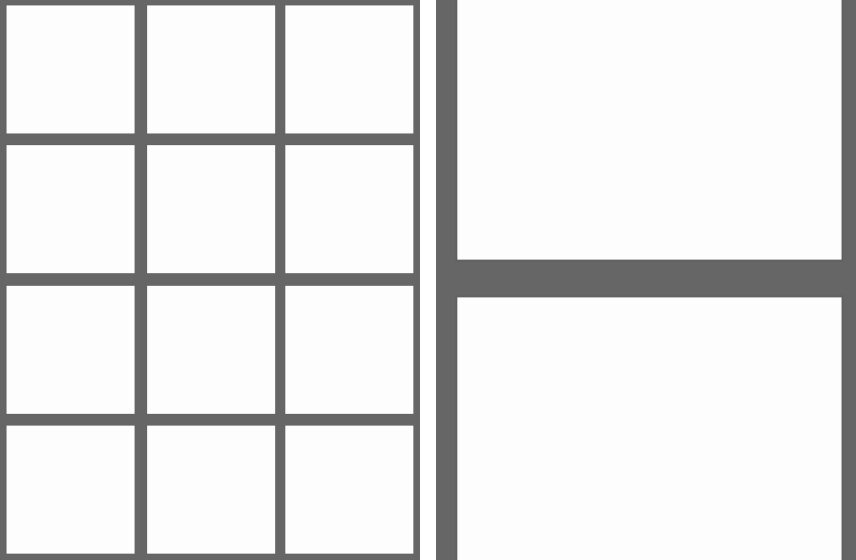
Left, the full canvas; right, a detail of the centre.
Give the GLSL for this pattern, as a Shadertoy shader.

```glsl
// Grid of white square tiles, three across and four down, with grey grout.

const vec2 TILE_COUNT = vec2(3.0, 4.0);
const float HALF_SIDE = 0.4574;             // half a tile side, in cells
const vec3 TILE_COLOR = vec3(0.992);
const vec3 GROUT_COLOR = vec3(0.400);
const float RIM_WIDTH = 0.009;              // thin shade around each tile, in cells
const float RIM_SHADE = 0.025;

// Small shifts of the columns (left to right) and rows (bottom to top), in cells
const vec3 COLUMN_SHIFT = vec3(0.004, 0.0082, -0.0047);
const vec4 ROW_SHIFT = vec4(0.0026, 0.0012, 0.0059, 0.004);

// Signed distance to an axis-aligned square, keeping sharp corners
float squareDistance(vec2 p, float halfSide) {
    vec2 d = abs(p) - halfSide;
    return max(d.x, d.y);
}

// Coverage of a square, filtered separately along each axis
float squareCoverage(vec2 p, float halfSide, vec2 pixel) {
    vec2 c = clamp(0.5 + (halfSide - abs(p)) / pixel, 0.0, 1.0);
    return c.x * c.y;
}

void mainImage(out vec4 fragColor, in vec2 fragCoord) {
    vec2 grid = fragCoord / iResolution.xy * TILE_COUNT;
    vec2 pixel = TILE_COUNT / iResolution.xy;

    // Cell index wraps so the pattern tiles
    ivec2 cell = ivec2(mod(floor(grid), TILE_COUNT));
    vec2 shift = vec2(COLUMN_SHIFT[cell.x], ROW_SHIFT[cell.y]);
    vec2 local = fract(grid) - 0.5 - shift;

    // Grout, slightly darker beside the tile
    float dist = squareDistance(local, HALF_SIDE);
    float rim = 1.0 - smoothstep(0.0, RIM_WIDTH, dist);
    vec3 color = GROUT_COLOR - RIM_SHADE * rim;

    // Tile face
    color = mix(color, TILE_COLOR, squareCoverage(local, HALF_SIDE, pixel));
    fragColor = vec4(color, 1.0);
}
```
